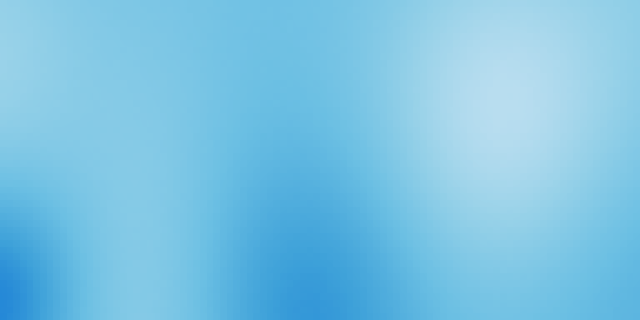
This background is drawn by a WebGL 1 fragment shader. Its source:

```glsl
precision highp float;

// Soft blue backdrop: a scalar tone field is built from broad elliptical
// Gaussian glows and shades, then coloured through a deep-to-pale blue ramp.
// A faint mosaic of square cells steps the gradients and adds a light grain.

uniform vec2 u_resolution;

// Positions span 0..2 across and 0..1 up
const vec2 SPAN = vec2(2.0, 1.0);
const float BASE_TONE = 0.435;

// Mosaic: cells per unit, share of stepping, tone variation per cell
const float CELLS = 48.0;
const float STEPPING = 0.65;
const float GRAIN = 0.006;

// Colour ramp and the tones at which each colour sits
const vec3 DEEP_BLUE = vec3(0.13, 0.52, 0.84);
const vec3 MID_BLUE  = vec3(0.24, 0.63, 0.85);
const vec3 SKY_BLUE  = vec3(0.42, 0.75, 0.89);
const vec3 AQUA_BLUE = vec3(0.59, 0.82, 0.91);
const vec3 PALE_BLUE = vec3(0.73, 0.87, 0.94);
const float DEEP_TONE = 0.13;
const float MID_TONE  = 0.24;
const float SKY_TONE  = 0.42;
const float AQUA_TONE = 0.59;
const float PALE_TONE = 0.73;

// Light areas: centre, radii, strength
const vec2 GLOW_POS = vec2(1.56, 0.65);
const vec2 GLOW_RADII = vec2(0.38, 0.52);
const float GLOW_GAIN = 0.29;

const vec2 TOP_RIGHT_POS = vec2(2.05, 1.0);
const vec2 TOP_RIGHT_RADII = vec2(0.35, 0.50);
const float TOP_RIGHT_GAIN = 0.07;

const vec2 TOP_LEFT_POS = vec2(-0.05, 0.80);
const vec2 TOP_LEFT_RADII = vec2(0.32, 0.50);
const float TOP_LEFT_GAIN = 0.17;

const vec2 COLUMN_POS = vec2(0.47, 0.0);
const vec2 COLUMN_RADII = vec2(0.27, 0.95);
const float COLUMN_GAIN = 0.12;

// Dark areas: centre, radii, strength
const vec2 VALLEY_POS = vec2(0.97, 0.0);
const vec2 VALLEY_RADII = vec2(0.37, 0.52);
const float VALLEY_GAIN = 0.24;

const vec2 LEFT_SHADE_POS = vec2(-0.02, 0.07);
const vec2 LEFT_SHADE_RADII = vec2(0.25, 0.35);
const float LEFT_SHADE_GAIN = 0.32;

const vec2 RIGHT_SHADE_POS = vec2(2.10, 0.05);
const vec2 RIGHT_SHADE_RADII = vec2(0.50, 0.45);
const float RIGHT_SHADE_GAIN = 0.10;

// Sine-free hash to 0..1
float hash(vec2 cell) {
  vec3 q = fract(vec3(cell.xyx) * 0.1031);
  q += dot(q, q.yzx + 33.33);
  return fract((q.x + q.y) * q.z);
}

// Elliptical Gaussian, 1 at its centre
float blob(vec2 p, vec2 center, vec2 radii) {
  vec2 d = (p - center) / radii;
  return exp(-dot(d, d));
}

// Sum of all light and dark areas
float toneField(vec2 p) {
  float tone = BASE_TONE;
  tone += GLOW_GAIN * blob(p, GLOW_POS, GLOW_RADII);
  tone += TOP_RIGHT_GAIN * blob(p, TOP_RIGHT_POS, TOP_RIGHT_RADII);
  tone += TOP_LEFT_GAIN * blob(p, TOP_LEFT_POS, TOP_LEFT_RADII);
  tone += COLUMN_GAIN * blob(p, COLUMN_POS, COLUMN_RADII);
  tone -= VALLEY_GAIN * blob(p, VALLEY_POS, VALLEY_RADII);
  tone -= LEFT_SHADE_GAIN * blob(p, LEFT_SHADE_POS, LEFT_SHADE_RADII);
  tone -= RIGHT_SHADE_GAIN * blob(p, RIGHT_SHADE_POS, RIGHT_SHADE_RADII);
  return tone;
}

// Linear position of a tone between two stops, clamped to 0..1
float between(float low, float high, float tone) {
  return clamp((tone - low) / (high - low), 0.0, 1.0);
}

vec3 blueRamp(float tone) {
  vec3 color = mix(DEEP_BLUE, MID_BLUE, between(DEEP_TONE, MID_TONE, tone));
  color = mix(color, SKY_BLUE, between(MID_TONE, SKY_TONE, tone));
  color = mix(color, AQUA_BLUE, between(SKY_TONE, AQUA_TONE, tone));
  return mix(color, PALE_BLUE, between(AQUA_TONE, PALE_TONE, tone));
}

void main() {
  vec2 p = gl_FragCoord.xy / u_resolution * SPAN;

  // Pull each point toward its cell centre for soft stepping
  vec2 cell = floor(p * CELLS);
  vec2 stepped = mix(p, (cell + 0.5) / CELLS, STEPPING);

  float tone = toneField(stepped) + GRAIN * (hash(cell) - 0.5);
  gl_FragColor = vec4(blueRamp(tone), 1.0);
}
```
